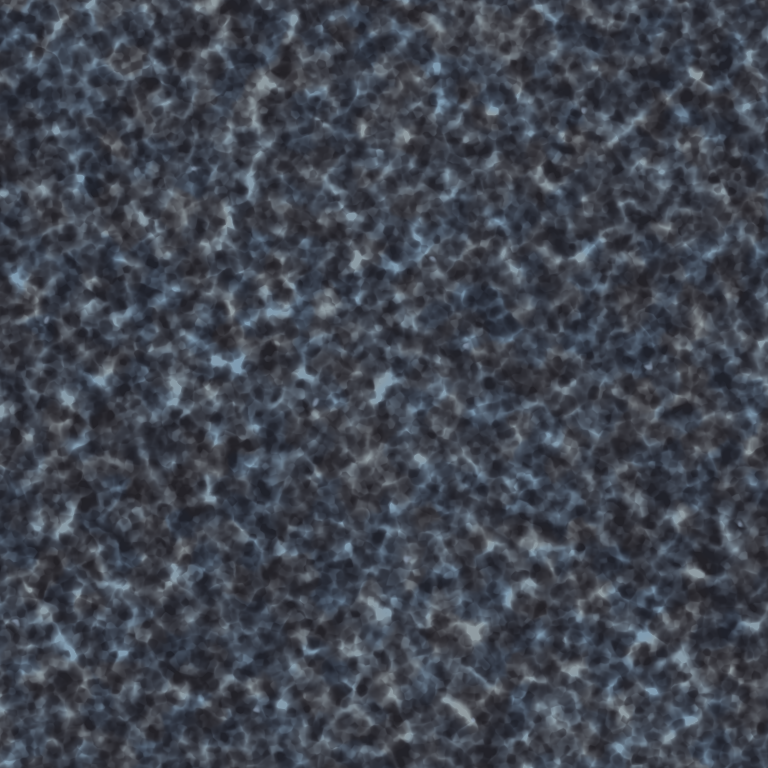
This texture is drawn by a WebGL 1 fragment shader. Its source:

```glsl
precision highp float;
// Dark blue-grey granite: dark grains, pale branching crystals, rare rust specks.
uniform vec2 u_resolution;

vec3 hash3(vec2 cell) {
  vec3 q = vec3(dot(cell, vec2(127.1, 311.7)),
                dot(cell, vec2(269.5, 183.3)),
                dot(cell, vec2(419.2, 371.9)));
  return fract(sin(q) * 43758.5453);
}

// Smooth cellular noise: x = soft distance to the grain centres, y = blended grain tone.
// Both are centred near zero.
vec2 grains(vec2 p) {
  vec2 cell = floor(p);
  float weightSum = 0.001;
  float toneSum = 0.0;
  for (int j = -1; j <= 1; j++) {
    for (int i = -1; i <= 1; i++) {
      vec2 neighbour = cell + vec2(float(i), float(j));
      vec3 h = hash3(neighbour);
      vec2 d = neighbour + h.xy - p;
      float weight = exp(-7.0 * dot(d, d));
      weightSum += weight;
      toneSum += weight * (h.z - 0.5);
    }
  }
  return vec2(-log(weightSum) - 1.13, toneSum / weightSum);
}

// Sparse soft spots; share is the fraction of cells that hold one.
float specks(vec2 p, float share) {
  vec2 cell = floor(p);
  vec3 h = hash3(cell + 71.0);
  float d = length(p - cell - mix(vec2(0.42), vec2(0.58), h.xy));
  return step(1.0 - share, h.z) * smoothstep(0.4, 0.08, d);
}

mat2 turn(float a) {
  return mat2(cos(a), sin(a), -sin(a), cos(a));
}

void main() {
  vec2 uv = gl_FragCoord.xy / min(u_resolution.x, u_resolution.y);

  // Layered sines bend the grain outlines.
  vec2 bend = sin(uv.yx * 97.0 + 2.0 * sin(uv * 61.0))
            + 0.6 * sin(uv.yx * 213.0 + 3.0 * sin(uv * 139.0 + 1.7));
  vec2 p = uv + 0.0022 * bend;

  // Four sizes of structure, from broad clouding to fine crystals.
  vec2 cloud = grains(turn(0.4) * uv * 6.0 + 3.0);
  vec2 blob = grains(turn(0.9) * p * 41.0 + 11.0);
  vec2 crystal = grains(turn(0.2) * p * 72.0 + 29.0);
  vec2 fine = grains(turn(1.2) * uv * 128.0 + 47.0);

  float tone = 0.7 * cloud.y
             + 0.58 * blob.x + 0.8 * blob.y
             + 0.25 * crystal.x + 2.2 * crystal.y
             + 1.7 * fine.y;
  tone = clamp(tone, -2.0, 2.7);

  // Exponential ramp from near-black slate to pale steel blue.
  vec3 color = vec3(0.237, 0.255, 0.296) * exp(tone * vec3(0.30, 0.325, 0.30));

  // Slight drift between brown and blue minerals.
  float tint = grains(turn(0.6) * p * 34.0 + 83.0).y;
  color *= 1.0 + tint * vec3(0.15, 0.0, -0.12);

  // Bright flecks and a few rusty inclusions.
  float fleck = specks(turn(0.5) * p * 64.0, 0.010);
  float rust = specks(turn(0.3) * p * 30.0 + 5.0, 0.003);
  color = mix(color, vec3(0.60, 0.67, 0.76), 0.6 * fleck);
  color = mix(color, vec3(0.46, 0.34, 0.22), 0.7 * rust);

  gl_FragColor = vec4(color, 1.0);
}
```
